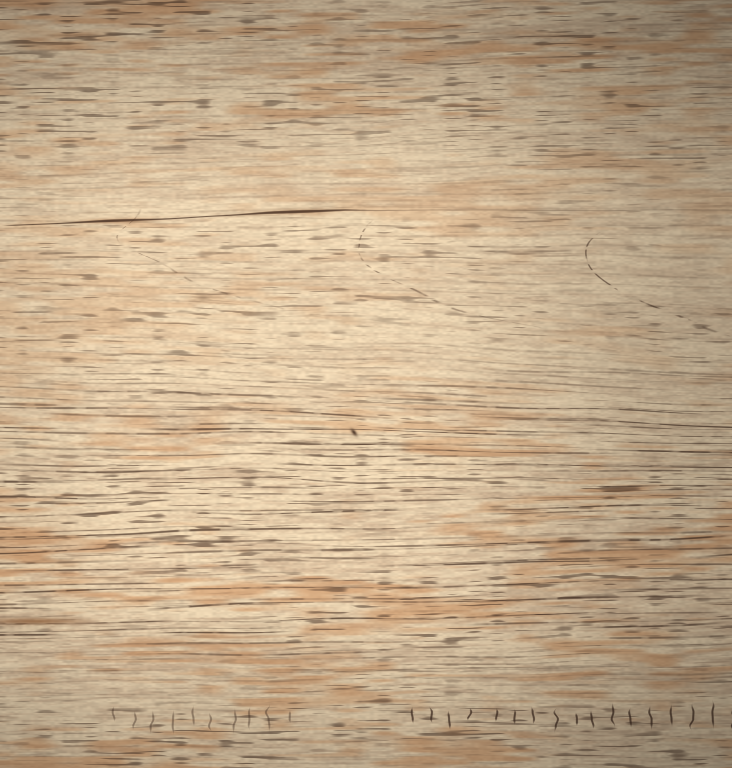
A WebGL 2 fragment shader for this texture:

```glsl
#version 300 es
precision highp float;
precision highp int;

uniform vec2 u_resolution;
out vec4 fragColor;

const vec3 PALE = vec3(0.945, 0.855, 0.715);
const vec3 TAN = vec3(0.785, 0.665, 0.545);
const vec3 RUST = vec3(0.79, 0.53, 0.33);
const vec3 BARK = vec3(0.29, 0.205, 0.155);
const float FIBRE_CONTRAST = 0.62;
const float STAIN_STRENGTH = 0.52;
const float PORE_STRENGTH = 0.50;
const float LINE_STRENGTH = 0.72;
const float CHECK_SPACING = 0.0262;
const float CHECK_HEIGHT = 0.065;

float hash(vec2 cell) {
    uvec2 k = uvec2(ivec2(cell)) * uvec2(1597334673u, 3812015801u);
    uint n = (k.x ^ k.y) * 1597334673u;
    n = (n ^ (n >> 15)) * 2246822519u;
    n ^= n >> 13;
    return float(n >> 8) / 16777216.0;
}

float noise(vec2 p) {
    vec2 i = floor(p), f = fract(p);
    f = f * f * (3.0 - 2.0 * f);
    float low = mix(hash(i), hash(i + vec2(1, 0)), f.x);
    float high = mix(hash(i + vec2(0, 1)), hash(i + vec2(1, 1)), f.x);
    return mix(low, high, f.y);
}

float stroke(float d, float halfWidth) {
    float px = 0.8 / u_resolution.y;
    return 1.0 - smoothstep(halfWidth - px, halfWidth + px, abs(d));
}

float blob(vec2 p, vec2 centre, vec2 size) {
    vec2 d = (p - centre) / size;
    return exp(-dot(d, d));
}

// Broken dark lines, one per row of the bent grain
float growthLines(vec2 q, float density, float seed) {
    float t = q.y * density;
    float row = floor(t), id = row * 17.0 + seed;
    float centre = 0.3 + 0.4 * hash(vec2(seed, row));
    centre += 0.3 * (noise(vec2(q.x * 6.0, id)) - 0.5);
    float width = 0.0003 + 0.0011 * noise(vec2(q.x * 11.0, id + 5.0));
    float broken = smoothstep(0.25, 0.65, noise(vec2(q.x * 7.0, id + 9.0)));
    broken *= 0.45 + 0.55 * smoothstep(0.2, 0.6, noise(vec2(q.x * 75.0, id + 3.0)));
    return stroke((fract(t) - centre) / density, width) * broken;
}

// Short upright drying checks near the lower edge
float dryingChecks(vec2 p) {
    float i = floor(p.x / CHECK_SPACING);
    float offset = 0.3 + 0.4 * hash(vec2(i, 41));
    float bend = 0.005 * (noise(vec2(p.y * 110.0, i * 7.0)) - 0.5);
    float d = p.x - (i + offset) * CHECK_SPACING - bend;
    float rise = p.y - CHECK_HEIGHT - 0.012 * (hash(vec2(i, 53)) - 0.5);
    float reach = 0.009 + 0.012 * hash(vec2(i, 67));
    float taper = 1.0 - smoothstep(0.4, 1.0, abs(rise) / reach);
    float rightSide = step(0.52, p.x);
    float leftSide = step(0.13, p.x) * step(p.x, 0.38);
    return stroke(d, 0.0013 * taper) * taper * (0.9 * rightSide + 0.5 * leftSide);
}

// Dotted nested arches that open to the right
float arches(vec2 p) {
    float sum = 0.0;
    for (int i = 0; i < 3; i++) {
        float n = float(i);
        float dy = p.y - 0.70 + 0.017 * n;
        float bend = 0.035 * (noise(vec2(p.y * 32.0, n * 13.0)) - 0.5);
        float d = p.x - 0.16 - 0.295 * n - 20.0 * dy * dy - bend;
        d /= sqrt(1.0 + 1600.0 * dy * dy);
        float fade = smoothstep(-0.13, -0.07, dy) * (1.0 - smoothstep(0.015, 0.035, dy));
        sum += stroke(d, 0.0009) * fade * (0.5 + 0.25 * n);
    }
    return sum * smoothstep(0.3, 0.7, noise(p * vec2(110.0, 260.0)));
}

void main() {
    vec2 p = gl_FragCoord.xy / u_resolution.y;
    float right = p.x * u_resolution.y / u_resolution.x;

    // Grain direction, bent gently along the board
    float slope = 0.045 * smoothstep(0.3, 0.5, p.y) * (1.0 - smoothstep(0.5, 0.8, p.y)) - 0.012;
    vec2 q = p;
    q.y += slope * p.x + 0.022 * (noise(p * vec2(2.2, 4.0)) - 0.5);
    q.y += 0.004 * (noise(p * vec2(9.0, 22.0)) - 0.5);

    // Pale wood with fine fibres
    float fibre = 0.32 * noise(q * vec2(4.0, 65.0)) + 0.33 * noise(q * vec2(20.0, 210.0));
    fibre += 0.35 * noise(q * vec2(60.0, 430.0));
    float upper = smoothstep(0.72, 0.95, p.y);
    float lower = 1.0 - smoothstep(0.36, 0.52, p.y);
    float rough = 0.75 + 0.3 * max(upper, lower);
    vec3 colour = mix(PALE, TAN, smoothstep(0.3, 0.85, fibre) * FIBRE_CONTRAST * rough);
    colour *= 1.0 + 0.09 * (noise(p * vec2(190.0, 440.0)) - 0.5);

    // Rusty stains
    float patches = 0.5 * noise(q * vec2(5.0, 26.0) + 31.0) + 0.5 * noise(q * vec2(22.0, 170.0) + 7.0);
    float stain = smoothstep(0.47, 0.8, patches) * (0.45 + 0.5 * max(upper, lower));
    stain += 0.7 * blob(q, vec2(0.03, 0.30), vec2(0.07, 0.025)) * noise(q * vec2(25.0, 180.0));
    colour = mix(colour, RUST, min(stain, 1.0) * STAIN_STRENGTH);

    // Short pores and long growth lines
    float cluster = smoothstep(0.25, 0.75, noise(q * vec2(4.0, 22.0) + 57.0));
    float pores = smoothstep(0.68, 0.94, noise(q * vec2(34.0, 390.0) + 11.0));
    colour = mix(colour, BARK, pores * PORE_STRENGTH * (0.25 + 0.75 * cluster) * rough);
    float band = smoothstep(0.09, 0.18, p.y) * (1.0 - smoothstep(0.42, 0.58, p.y));
    float lines = growthLines(q, 44.0, 3.0) * (0.12 + 0.88 * band);
    lines = max(lines, growthLines(q, 97.0, 211.0) * (0.22 + 0.5 * band));
    colour = mix(colour, BARK, lines * LINE_STRENGTH);
    colour = mix(colour, BARK, min(arches(p), 1.0) * 0.6);

    // Long split with a rusty rim, and a rusty scar
    float splitY = 0.707 + 0.042 * min(p.x, 0.45) + 0.003 * (noise(vec2(p.x * 14.0, 5.0)) - 0.5);
    float gap = blob(vec2(p.x, 0), vec2(0.385, 0), vec2(0.06, 1));
    gap += 0.8 * blob(vec2(p.x, 0), vec2(0.15, 0), vec2(0.05, 1));
    float splitFade = mix(0.8, 0.3, smoothstep(0.43, 0.5, p.x)) * smoothstep(0.0, 0.02, p.x);
    float rim = exp(-abs(p.y - splitY) / 0.0025) * gap;
    float scar = blob(p, vec2(0.045, 0.191), vec2(0.06, 0.004));
    colour = mix(colour, RUST * 0.75, clamp(rim + scar, 0.0, 1.0) * 0.75);
    colour = mix(colour, BARK, stroke(p.y - splitY, 0.0006 + 0.0012 * gap) * splitFade);

    // Small knot and drying checks
    vec2 knot = p - vec2(0.461, 0.437);
    knot.y += 0.7 * knot.x;
    colour = mix(colour, BARK, 0.9 * blob(knot, vec2(0), vec2(0.004, 0.0035)));
    colour = mix(colour, BARK, dryingChecks(p) * 0.85);

    // Shading toward the edges
    float shade = 1.0 - 0.24 * smoothstep(0.68, 1.03, p.y);
    shade *= 1.0 - 0.25 * smoothstep(0.5, 1.03, right);
    shade *= 1.0 - 0.20 * (1.0 - smoothstep(-0.02, 0.27, p.y));
    shade *= 1.0 - 0.07 * (1.0 - smoothstep(0.0, 0.2, right));
    fragColor = vec4(colour * shade, 1.0);
}
```
